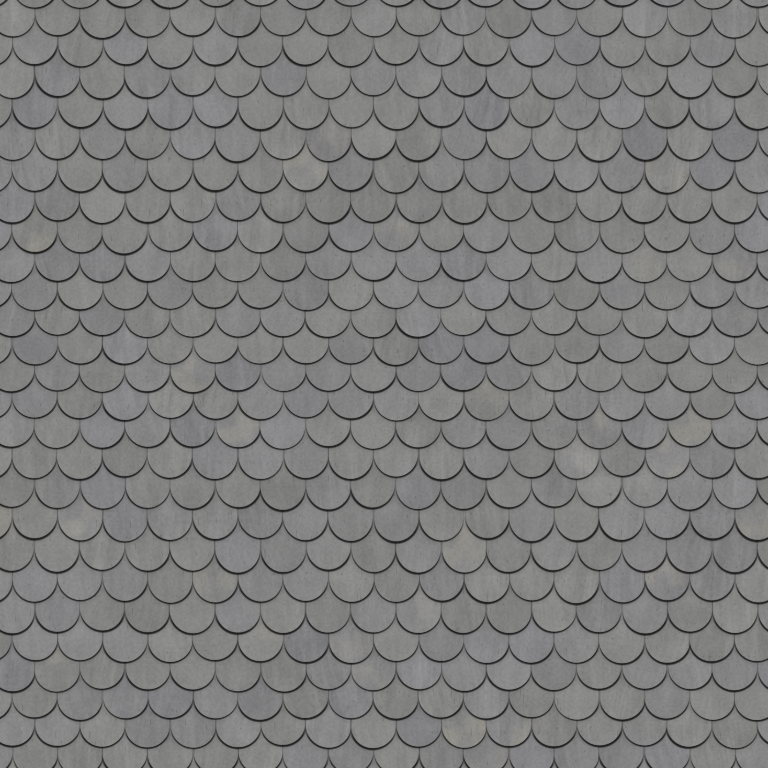
Write a Shadertoy shader that draws this texture.

```glsl
#define COLUMNS 17.0
#define ROWS 26.0
#define RADIUS 0.497
#define ROW_PHASE 1.185
#define COLUMN_PHASE 0.27
#define EDGE_WIDTH 0.006
#define SHADOW_REACH 0.045
#define TONE_SPREAD 0.036
#define STREAK_DEPTH 0.05
#define GRAIN_DEPTH 0.035
#define SLATE vec3(0.519, 0.519, 0.518)
#define EDGE_COLOR vec3(0.17, 0.17, 0.165)

const float TAU = 6.2831853;

float hash(vec2 p) {
    vec3 q = fract(vec3(p.xyx) * 0.1031);
    q += dot(q, q.yzx + 33.33);
    return fract((q.x + q.y) * q.z);
}

float noise(vec2 p) {
    vec2 cell = floor(p), f = fract(p);
    f = f * f * (3.0 - 2.0 * f);
    vec2 e = vec2(1.0, 0.0);
    return mix(mix(hash(cell), hash(cell + e), f.x),
               mix(hash(cell + e.yx), hash(cell + 1.0), f.x), f.y);
}

// Round-bottomed scale with straight sides; y points down
float scaleDistance(vec2 q, float radius) {
    return length(vec2(q.x, max(q.y, 0.0))) - radius;
}

// Slate face: tone per scale, vertical streaks, stains and grain
vec3 slateFace(vec2 q, vec2 id) {
    vec2 seed = id * 7.31 + 40.0;
    float tone = (hash(id + 3.7) - 0.5) * TONE_SPREAD;
    vec2 grainAxis = vec2(q.x + q.y * (hash(id + 15.0) - 0.5) * 0.5, q.y);
    float streak = noise(grainAxis * vec2(9.0, 1.6) + seed) * 0.6
                 + noise(grainAxis * vec2(22.0, 3.0) + seed.yx) * 0.4 - 0.5;
    float grain = noise(q * 24.0 + seed) - 0.5;
    float cloud = noise(q * 2.6 + seed.yx) - 0.5;
    vec3 color = SLATE + tone + streak * STREAK_DEPTH * (0.4 + hash(id + 8.2))
               + grain * GRAIN_DEPTH + cloud * 0.03;
    float tint = hash(id + 21.4) - 0.5;
    color += tint * vec3(-0.005, -0.004, 0.012);
    float stain = smoothstep(0.88, 1.0, hash(id + 51.0))
                * smoothstep(0.35, 0.8, noise(q * 3.0 + seed));
    color += stain * vec3(0.04, 0.035, 0.015);
    float scratch = smoothstep(0.90, 0.98, noise(q * vec2(30.0, 9.0) + seed));
    return color - scratch * 0.05;
}

void mainImage(out vec4 fragColor, in vec2 fragCoord) {
    vec2 uv = fragCoord / iResolution.xy;
    float pixel = COLUMNS / iResolution.y;

    // Uneven course heights, measured downward in column widths
    float down = 1.0 - uv.y;
    down -= 0.0059 + 0.0052 * sin(2.0 * TAU * (down - 0.2))
          + 0.0026 * sin(TAU * down);
    vec2 p = vec2(uv.x, down) * COLUMNS;
    float rowHeight = COLUMNS / ROWS;
    float nearestRow = ceil(p.y / rowHeight - ROW_PHASE);

    // Paint from the lower courses to the upper ones that overlap them
    vec3 color = EDGE_COLOR;
    for (int i = 2; i >= -1; i--) {
        float row = nearestRow + float(i);
        float phase = COLUMN_PHASE + 0.5 * mod(row, 2.0);
        float firstColumn = floor(p.x - phase);
        for (int j = 0; j < 2; j++) {
            float column = firstColumn + float(j);
            vec2 id = vec2(mod(column, COLUMNS), mod(row, ROWS));
            vec2 jitter = vec2(hash(id + 11.3), hash(id + 31.9)) - 0.5;
            vec2 center = vec2(column + phase, (row + ROW_PHASE) * rowHeight - RADIUS);
            vec2 q = p - center - jitter * vec2(0.03, 0.075);
            q.x += (hash(id + 61.0) - 0.5) * 0.06 * q.y;
            float radius = RADIUS - 0.012 * hash(id + 71.0);
            float d = scaleDistance(q, radius);
            float lower = smoothstep(-0.05, 0.65, q.y / radius);

            // Thin contact shadow on the course below, uneven in depth
            float side = (hash(id + 91.0) - 0.5) * 0.025;
            float thickness = 0.004 + 0.022 * hash(id + 81.0);
            float shadowDistance = scaleDistance(q - vec2(side, thickness), radius);
            float shadow = 1.0 - smoothstep(-0.004, SHADOW_REACH, shadowDistance);
            color *= 1.0 - shadow * mix(0.16, 0.72, lower);
            float halo = 1.0 - smoothstep(0.0, 0.15, d);
            color *= 1.0 - halo * 0.07 * lower;

            // Face and its dark cut edge
            vec3 face = slateFace(q, id);
            float edge = smoothstep(-EDGE_WIDTH - pixel, -EDGE_WIDTH + pixel, d);
            float wear = 0.4 + 0.6 * noise(q * 6.0 + id * 5.0);
            face = mix(face, EDGE_COLOR, edge * wear * mix(0.22, 0.75, lower));
            color = mix(color, face, 1.0 - smoothstep(-0.5 * pixel, 0.5 * pixel, d));
        }
    }
    fragColor = vec4(clamp(color, 0.0, 1.0), 1.0);
}
```
